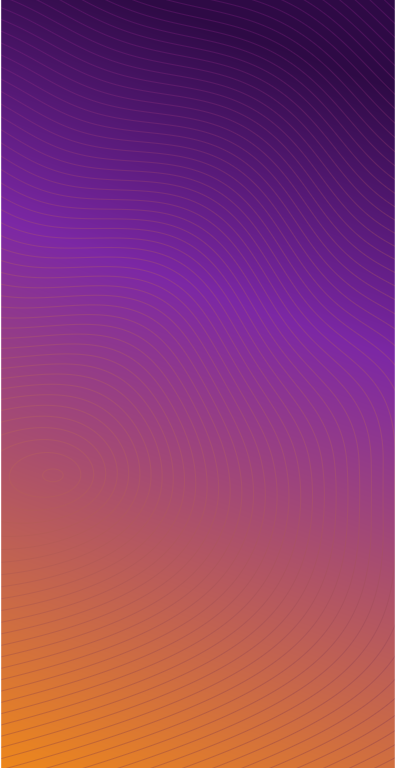
Reproduce this background procedurally as a Shadertoy shader.

```glsl
// Tilted dusk gradient, plum to violet to orange, under fine flowing contour lines.

const vec3 PLUM = vec3(0.18, 0.04, 0.27);
const vec3 VIOLET = vec3(0.485, 0.155, 0.645);
const vec3 ORANGE = vec3(0.93, 0.53, 0.11);
const vec3 PAPER = vec3(1.0);

// Gradient stops, measured downwards in canvas heights
const float GRADIENT_TILT = 0.35;
const float PLUM_STOP = -0.065;
const float VIOLET_STOP = 0.285;
const float ORANGE_STOP = 1.0;

// Contour lines
const vec3 LINE_TOP = vec3(0.60, 0.14, 0.58);
const vec3 LINE_MIDDLE = vec3(0.76, 0.42, 0.32);
const vec3 LINE_BOTTOM = vec3(0.42, 0.14, 0.30);
const float LINE_ALPHA = 0.27;
const float LINE_SPACING = 0.0145;
const float LINE_WIDTH = 0.0014;
const vec2 HILL_CENTER = vec2(0.08, 0.62);
const float HILL_TILT = 0.3;
const float WAVE_FREQUENCY = 15.0;

const float SIDE_MARGIN = 0.003; // in canvas widths

vec3 duskGradient(vec2 p) {
    float s = p.y - GRADIENT_TILT * p.x;
    vec3 upper = mix(PLUM, VIOLET, clamp((s - PLUM_STOP) / (VIOLET_STOP - PLUM_STOP), 0.0, 1.0));
    float warm = clamp((s - VIOLET_STOP) / (ORANGE_STOP - VIOLET_STOP), 0.0, 1.0);
    return mix(upper, ORANGE, warm);
}

// Height field: a broad hill at the left, tilted and bent by a drifting wave
float contourField(vec2 p) {
    vec2 q = p - HILL_CENTER;
    float stretch = mix(0.45, 0.15, smoothstep(0.6, 1.0, p.y));
    float hill = sqrt(stretch * q.x * q.x + q.y * q.y + 0.0002);
    float waveSlope = mix(0.2, 0.4, smoothstep(0.0, 0.35, p.y))
                    * (1.0 - smoothstep(0.38, 0.68, p.y));
    float flatX = 0.28 - 0.45 * p.y;
    float wave = sin(WAVE_FREQUENCY * (p.x - flatX)) * waveSlope / WAVE_FREQUENCY;
    return hill + HILL_TILT * p.x - wave;
}

// Antialiased coverage of the evenly spaced contours
float contourLines(vec2 p) {
    float field = contourField(p);
    float pixel = 1.0 / iResolution.y;
    float slope = max(length(vec2(dFdx(field), dFdy(field))) / pixel, 0.05);
    float cell = abs(fract(field / LINE_SPACING) - 0.5);
    float distanceToLine = cell * LINE_SPACING / slope;
    float coverage = clamp((0.5 * LINE_WIDTH - distanceToLine) / pixel + 0.5, 0.0, 1.0);
    return coverage * min(1.0, LINE_WIDTH / pixel);
}

vec3 lineColor(float y) {
    vec3 c = mix(LINE_TOP, LINE_MIDDLE, smoothstep(0.0, 0.38, y));
    return mix(c, LINE_BOTTOM, smoothstep(0.55, 1.0, y));
}

void mainImage(out vec4 fragColor, in vec2 fragCoord) {
    // Canvas heights, with y running down from the top
    vec2 p = vec2(fragCoord.x, iResolution.y - fragCoord.y) / iResolution.y;

    vec3 color = duskGradient(p);
    color = mix(color, lineColor(p.y), LINE_ALPHA * contourLines(p));

    // Thin pale strips along both sides
    float side = min(fragCoord.x, iResolution.x - fragCoord.x);
    float inside = clamp(side - SIDE_MARGIN * iResolution.x + 0.5, 0.0, 1.0);
    fragColor = vec4(mix(PAPER, color, inside), 1.0);
}
```
